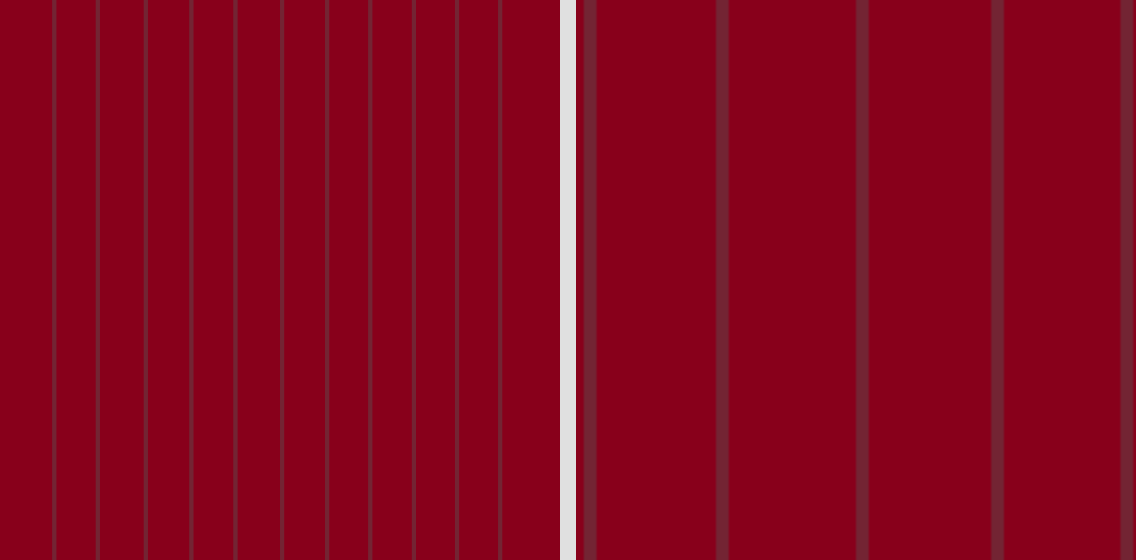
Left: the whole. Right: its middle third, enlarged.
Reproduce this pattern procedurally as a three.js fragment shader.

```glsl
// Thin muted pinstripes, unevenly spaced, running down a deep crimson ground.
varying vec2 vUv;

const vec3 GROUND = vec3(0.533, 0.0, 0.106);
const vec3 STRIPE = vec3(0.45, 0.14, 0.20);

const int STRIPES = 11;
const float FIRST = 0.0970;       // centre of the leftmost stripe
const float LAST = 0.8932;        // centre of the rightmost stripe
const float HALF_WIDTH = 0.0038;
const float SOFTNESS = 0.0010;    // half the width of the blurred edge

// Strengths of the waves that make the spacing uneven
const vec3 SLOW_DRIFT = vec3(0.0077, -0.00145, -0.0008);
const vec3 FAST_DRIFT = vec3(-0.0007, -0.0015, -0.0009);
const float PI = 3.14159;

// Centre of a stripe; t runs from 0 at the first to 1 at the last
float stripeCentre(float t) {
  float drift = dot(SLOW_DRIFT, sin(PI * t * vec3(1.0, 2.0, 3.0)))
              + dot(FAST_DRIFT, sin(PI * t * vec3(5.0, 6.0, 7.0)));
  return mix(FIRST, LAST, t) + drift;
}

// Shortest distance across the tile, wrapping at its sides
float wrappedDistance(float a, float b) {
  return abs(fract(a - b + 0.5) - 0.5);
}

void main() {
  // Distance to the nearest stripe
  float nearest = 1.0;
  for (int i = 0; i < STRIPES; i++) {
    float t = float(i) / float(STRIPES - 1);
    nearest = min(nearest, wrappedDistance(vUv.x, stripeCentre(t)));
  }

  // Soft-edged stripe over the ground
  float cover = 1.0 - smoothstep(HALF_WIDTH - SOFTNESS, HALF_WIDTH + SOFTNESS, nearest);
  gl_FragColor = vec4(mix(GROUND, STRIPE, cover), 1.0);
}
```
